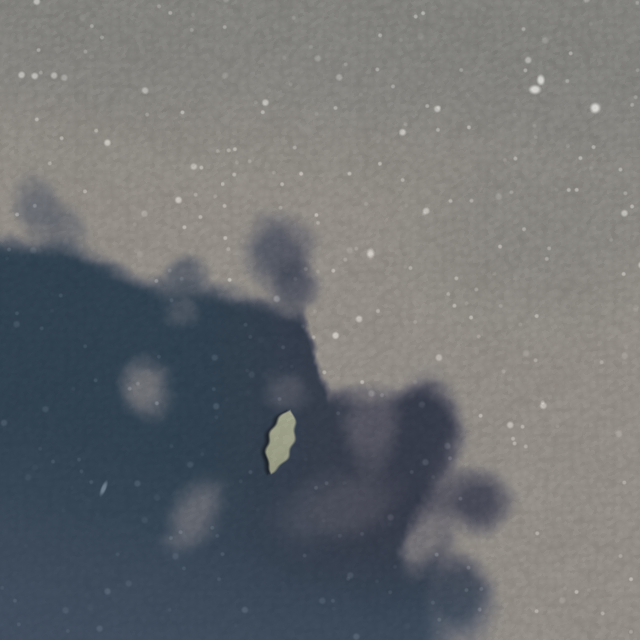
This texture is drawn by a Shadertoy shader. Its source:

```glsl
// Sunlit asphalt with a soft foliage shadow across the lower left and one pale leaf.
// The shadow is a stepped height curve joined with soft ellipses, bent by layered sines;
// cellular noise gives the grain, and sparse cells hold the bright grit.

const vec3 SUN_WARM = vec3(0.565, 0.547, 0.522);
const vec3 SUN_GREY = vec3(0.507, 0.505, 0.490);
const vec3 SHADE_TEAL = vec3(0.190, 0.255, 0.310);
const vec3 SHADE_BLUE = vec3(0.255, 0.305, 0.370);
const vec3 SHADE_VIOLET = vec3(0.215, 0.235, 0.290);
const vec3 LEAF_COLOUR = vec3(0.610, 0.620, 0.530);

vec2 hash2(vec2 cell) {
    vec3 q = fract(cell.xyx * vec3(0.1031, 0.1030, 0.0973));
    q += dot(q, q.yzx + 33.33);
    return fract((q.xx + q.yz) * q.zy);
}

// Distance to the nearest feature point, and that cell's random value
vec2 cellular(vec2 p) {
    vec2 base = floor(p), f = fract(p);
    vec2 nearest = vec2(9.0, 0.0);
    for (int j = -1; j <= 1; j++)
    for (int i = -1; i <= 1; i++) {
        vec2 offset = vec2(i, j);
        vec2 rnd = hash2(base + offset + 50.0);
        float d = length(offset + 0.15 + 0.7 * rnd - f);
        if (d < nearest.x) nearest = vec2(d, fract(rnd.x * 7.3 + rnd.y * 3.1));
    }
    return nearest;
}

float waves(vec2 p) {
    float sum = 0.0, amp = 0.5;
    for (int i = 0; i < 4; i++) {
        sum += amp * sin(p.x + 1.7 * sin(p.y)) * cos(p.y - 0.6 * p.x);
        p = mat2(1.5, 1.1, -1.1, 1.5) * p + 1.9;
        amp *= 0.58;
    }
    return sum;
}

vec2 rotate(vec2 p, float a) {
    return mat2(cos(a), -sin(a), sin(a), cos(a)) * p;
}

float softEllipse(vec2 p, vec2 centre, vec2 radius, float tilt) {
    return 1.0 - smoothstep(0.35, 1.35, length(rotate(p - centre, tilt) / radius));
}

float cover(float shade, float amount) { return 1.0 - (1.0 - shade) * (1.0 - amount); }

float shadowMask(vec2 p) {
    // Main mass: top edge steps down to the right
    float top = 0.622 - 0.070 * smoothstep(0.07, 0.27, p.x)
              - 0.035 * smoothstep(0.28, 0.48, p.x)
              - 0.130 * smoothstep(0.465, 0.515, p.x);
    float s = smoothstep(-0.022, 0.026, top - p.y) * (1.0 - smoothstep(0.655, 0.725, p.x));

    // Leaf clusters that stick out
    s = cover(s, 0.40 * softEllipse(p, vec2(0.060, 0.675), vec2(0.035, 0.050), 0.3));
    s = cover(s, 0.30 * softEllipse(p, vec2(0.105, 0.645), vec2(0.035, 0.035), 0.0));
    s = cover(s, 0.50 * softEllipse(p, vec2(0.293, 0.570), vec2(0.036, 0.030), 0.0));
    s = cover(s, 0.62 * softEllipse(p, vec2(0.435, 0.605), vec2(0.052, 0.058), 0.2));
    s = cover(s, 0.60 * softEllipse(p, vec2(0.457, 0.555), vec2(0.036, 0.038), 0.0));
    s = cover(s, 0.95 * softEllipse(p, vec2(0.672, 0.325), vec2(0.050, 0.085), 0.1));
    s = cover(s, 0.80 * softEllipse(p, vec2(0.743, 0.215), vec2(0.054, 0.048), 0.0));
    s = cover(s, 0.85 * softEllipse(p, vec2(0.718, 0.065), vec2(0.055, 0.070), 0.2));

    // Sun that leaks through
    s *= 1.0 - 0.62 * softEllipse(p, vec2(0.228, 0.393), vec2(0.040, 0.046), 0.2);
    s *= 1.0 - 0.48 * softEllipse(p, vec2(0.306, 0.195), vec2(0.037, 0.063), -0.6);
    s *= 1.0 - 0.65 * softEllipse(p, vec2(0.660, 0.155), vec2(0.028, 0.055), -0.35);
    s *= 1.0 - 0.32 * softEllipse(p, vec2(0.580, 0.340), vec2(0.045, 0.075), 0.0);
    s *= 1.0 - 0.20 * softEllipse(p, vec2(0.530, 0.210), vec2(0.100, 0.055), 0.3);
    s *= 1.0 - 0.25 * softEllipse(p, vec2(0.285, 0.515), vec2(0.030, 0.025), 0.0);
    s *= 1.0 - 0.25 * softEllipse(p, vec2(0.445, 0.390), vec2(0.035, 0.030), 0.0);
    return s;
}

// Bright grit: a few cells hold a small round stone
float grit(vec2 p, float scale, float rarity) {
    vec2 c = cellular(p * scale);
    return (1.0 - smoothstep(0.08, 0.26, c.x)) * smoothstep(rarity, 1.0, c.y);
}

float leafMask(vec2 p, vec2 centre, vec2 size, float tilt, float blur) {
    vec2 q = rotate(p - centre, tilt) / size;
    float width = 1.0 - pow(abs(q.y), 2.5) + 0.10 * sin(11.0 * q.y);
    return smoothstep(-blur, blur, (width - abs(q.x)) * size.x) * step(abs(q.y), 1.1);
}

void mainImage(out vec4 fragColor, in vec2 fragCoord) {
    vec2 p = fragCoord / iResolution.xy;
    vec2 bend = vec2(waves(p * 38.0), waves(p * 38.0 + 7.0));
    float shade = shadowMask(p + 0.010 * bend);

    // Broad colour of sun and shade
    float grey = smoothstep(0.70, 1.0, p.y + 0.12 * p.x + 0.05 * waves(p * 6.0));
    grey = max(grey, 0.55 * softEllipse(p, vec2(0.88, 0.70), vec2(0.25, 0.20), 0.5));
    vec3 sun = mix(SUN_WARM, SUN_GREY, grey);
    vec3 dark = mix(SHADE_TEAL, SHADE_BLUE, smoothstep(0.42, 0.0, p.y + 0.25 * p.x));
    dark = mix(dark, SHADE_VIOLET, smoothstep(0.25, 0.60, p.x) * smoothstep(0.0, 0.2, p.y));
    vec3 col = mix(sun, dark, shade) + vec3(0.0, -0.004, 0.012) * 4.0 * shade * (1.0 - shade);

    // Grain and grit, muted in the shade
    float light = 1.0 - 0.62 * shade;
    float grain = cellular(rotate(p, 0.5) * vec2(120.0, 180.0)).y - 0.5;
    float lumps = 0.48 - cellular(p * 75.0).x;
    col += light * (0.028 * grain + 0.040 * lumps + 0.010 * waves(p * 25.0));
    col += light * (0.17 * grit(p, 58.0, 0.90) + 0.22 * grit(p + 3.1, 36.0, 0.93));
    float glints = softEllipse(p, vec2(0.836, 0.860), vec2(0.009, 0.007), 0.0)
                 + softEllipse(p, vec2(0.845, 0.875), vec2(0.006, 0.008), 0.0)
                 + softEllipse(p, vec2(0.930, 0.831), vec2(0.008, 0.008), 0.0)
                 + 0.7 * softEllipse(p, vec2(0.579, 0.604), vec2(0.006, 0.008), 0.0)
                 + 0.7 * softEllipse(p, vec2(0.162, 0.237), vec2(0.004, 0.012), -0.4);
    col += 0.32 * glints;

    // Fallen leaf with its thin contact shadow
    vec2 leafAt = vec2(0.439, 0.311), leafSize = vec2(0.019, 0.052);
    col *= 1.0 - 0.45 * leafMask(p, leafAt - vec2(0.006, 0.001), leafSize, -0.29, 0.005);
    vec3 leaf = LEAF_COLOUR + 0.03 * grain + 0.5 * (p.y - leafAt.y);
    col = mix(col, leaf, leafMask(p, leafAt, leafSize, -0.29, 0.003));

    fragColor = vec4(col, 1.0);
}
```
